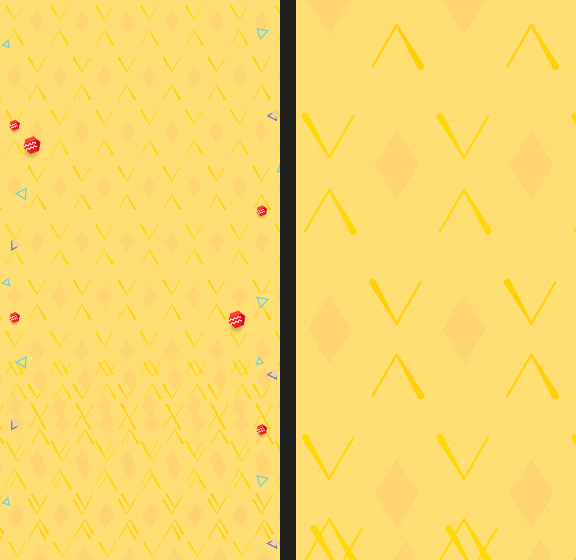
Left: the whole. Right: its middle third, enlarged.
This pattern is drawn by a Shadertoy shader. Its source:

```glsl
const float PITCH = 61.6;

float cover(float d, float px) { return smoothstep(0.6 * px, -0.6 * px, d); }

float taperedStroke(vec2 p, vec2 a, vec2 b, float startWidth, float endWidth) {
    vec2 ab = b - a;
    float h = clamp(dot(p - a, ab) / dot(ab, ab), 0.0, 1.0);
    return length(p - a - ab * h) - mix(startWidth, endWidth, h);
}

// V with a heavy left arm and a thin right arm
float chevron(vec2 p) {
    return min(taperedStroke(p, vec2(-11, -9), vec2(0, 10), 1.6, 0.5),
               taperedStroke(p, vec2(11, -9), vec2(0, 10), 0.5, 0.5));
}

vec2 repeatAcross(vec2 p, float x, float y) {
    return vec2(mod(p.x - x + 0.5 * PITCH, PITCH) - 0.5 * PITCH, p.y - y);
}

// Staggered rows: a faint diamond between an upright and a turned chevron
void drawRows(inout vec3 col, vec2 p, vec2 start, float pitch, float gap, int rows, float px) {
    for (int k = 0; k < rows; k++) {
        float odd = float(k % 2);
        float x = start.x + 0.5 * PITCH * odd;
        float y = start.y + pitch * float(k);
        float wobble = 4.0 * cos(1.26 * float(k) + 0.5);
        vec2 d = abs(repeatAcross(p, x + 0.5 * PITCH, y + 16.0));
        float diamond = (d.x / 10.0 + d.y / 16.0 - 1.0) * 8.0;
        col = mix(col, vec3(1.0, 0.81, 0.44), 0.6 * cover(diamond, px));
        float mark = min(chevron(repeatAcross(p, x, y + wobble)),
                         chevron(-repeatAcross(p, x, y + gap)));
        col = mix(col, vec3(1.0, 0.84 - 0.03 * odd, 0.03), cover(mark, px));
    }
}

void drawTriangle(inout vec3 col, vec2 q, float radius, float turn, bool violet, float px) {
    float a = mod(atan(q.y, q.x) - turn, 2.0944) - 1.0472;
    float d = length(q) * cos(a) - 0.5 * radius;
    vec3 ink = vec3(0.36, 0.82, 0.9);
    if (violet) {
        ink = mix(vec3(0.42, 0.4, 0.75), vec3(0.86, 0.8, 0.78), smoothstep(-2.0, 4.0, q.x - q.y));
        col = mix(col, vec3(0.93, 0.84, 0.62), 0.6 * cover(d, px));
    }
    col = mix(col, ink, cover(abs(d + 0.7) - 0.8, px));
}

// Red box with white zigzag bands and a soft shadow
void drawBox(inout vec3 col, vec2 q, float radius, float px) {
    q /= radius;
    px /= radius;
    float shadow = length((q - vec2(-0.05, 0.65)) / vec2(0.95, 0.9));
    col = mix(col, vec3(0.72, 0.6, 0.25), 0.6 * smoothstep(1.0, 0.4, shadow));
    q = mat2(0.94, 0.34, -0.34, 0.94) * q;
    float a = mod(atan(q.y, q.x), 1.0472) - 0.5236;
    float d = length(q) * cos(a) - 0.82;
    vec3 face = q.x > 0.3 ? vec3(0.83, 0.06, 0.1) : vec3(0.96, 0.1, 0.12);
    face = mix(face, vec3(1.0, 0.25, 0.22), smoothstep(-0.35, -0.45, q.y));
    float zigzag = abs(fract(q.x * 2.5) - 0.5) * 0.36;
    float band = abs(abs(q.y - zigzag + 0.05) - 0.2) - 0.08;
    face = mix(face, vec3(1.0, 0.93, 0.86), cover(max(band, q.x - 0.45), px));
    col = mix(col, face, cover(d, px));
}

void mainImage(out vec4 fragColor, in vec2 fragCoord) {
    // 384 units across, measured down from the top edge
    float px = 384.0 / iResolution.x;
    vec2 p = vec2(fragCoord.x, iResolution.y - fragCoord.y) * px;

    // Dotted ground
    vec3 col = vec3(1.0, 0.87, 0.45);
    vec2 dotCell = mod(p, 0.1 * PITCH) - 0.05 * PITCH;
    col = mix(col, vec3(1.0, 0.82, 0.4), 0.45 * cover(length(dotCell) - 0.7, px));

    // Full field, then a tighter second layer over the lower third
    drawRows(col, p, vec2(20, 14), 75.3, 37.5, 10, px);
    drawRows(col, p, vec2(24, 503), 61.8, 34.0, 5, px);

    // Left border: triangle, box, triangle, violet triangle
    for (int i = 0; i < 9; i++) {
        float n = float(i);
        int kind = i % 4;
        vec2 q = p - vec2(20.0 - 11.0 * cos(1.5708 * n), 61.0 + 80.0 * n + 45.0 * sin(0.75 * n));
        if (kind == 1) drawBox(col, q, 8.0, px);
        else if (kind == 3) drawTriangle(col, q, 9.0, 0.0, true, px);
        else drawTriangle(col, q, kind == 0 ? 7.0 : 10.0, kind == 0 ? -1.25 : 1.1, false, px);
    }

    // Right border: triangle, violet triangle, box
    for (int i = 0; i < 8; i++) {
        float n = float(i);
        int kind = i % 3;
        float bow = sin(n * 0.4488);
        vec2 q = p - vec2(kind == 1 ? 375.0 : 359.0, 45.0 + 100.0 * n + 72.0 * bow * bow);
        if (kind == 2) drawBox(col, q, 8.0, px);
        else drawTriangle(col, q, kind == 0 ? 10.0 : 9.0, kind == 0 ? -0.3 : 3.1, kind == 1, px);
    }

    // Large boxes and small extra triangles
    for (int i = 0; i < 2; i++) {
        float n = float(i);
        drawBox(col, p - vec2(44.0 + 281.0 * n, 199.0 + 239.0 * n), 13.0, px);
        drawTriangle(col, p - vec2(385.0 - 29.0 * n, 232.0 + 264.0 * n), 7.0, 0.3, false, px);
    }

    fragColor = vec4(col, 1.0);
}
```
